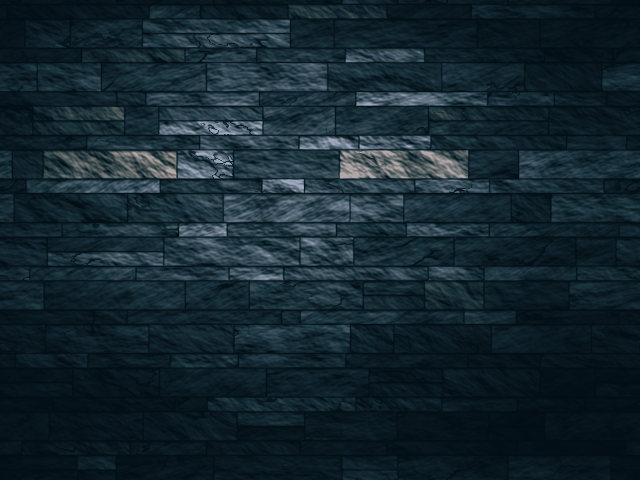
This texture is drawn by a Shadertoy shader. Its source:

```glsl
// Dark split-slate wall cladding: tall and short courses of rough stone, lit from near the centre.

const float COURSE_PAIRS = 11.0;    // one tall and one short course each
const float STONES = 7.0;           // stones along a course
const float COURSE_PHASE = 0.10;
const float ASPECT = 4.0 / 3.0;
const float JOINT_JITTER = 0.84;    // below 1, so joints keep their order
const float SPLIT_CHANCE = 0.2;     // tall stones replaced by two thin ones
const float JOINT_WIDTH = 0.0013;
const float SHADOW_DEPTH = 0.008;
const float GRAIN_FREQ = 22.0;
const float RELIEF = 5.5;
const float NOISE_PERIOD = 256.0;
const float GAIN = 0.98;
const vec2 LIGHT_CENTRE = vec2(0.45, 0.61);
const vec2 LIGHT_FLOOR = vec2(0.28, 0.17);
const vec2 LIGHT_OFFSET = vec2(0.0015, 0.0035);
const vec3 DEEP = vec3(0.008, 0.05, 0.078);
const vec3 MID = vec3(0.10, 0.20, 0.24);
const vec3 PALE = vec3(0.50, 0.55, 0.62);
const vec3 WARM = vec3(1.14, 1.0, 0.88);
const float TAU = 6.2831853;

vec2 hash2(vec2 p) {
    vec3 h = fract(p.xyx * vec3(0.1031, 0.1030, 0.0973));
    h += dot(h, h.yzx + 33.33);
    return fract((h.xx + h.yz) * h.zy);
}

float cornerSlope(vec2 cell, vec2 corner, vec2 f) {
    float angle = TAU * hash2(mod(cell + corner, NOISE_PERIOD)).x;
    return dot(vec2(cos(angle), sin(angle)), f - corner);
}

// Wrapping gradient noise
float noise(vec2 p) {
    vec2 cell = floor(p), f = p - cell;
    vec2 u = f * f * f * (f * (f * 6.0 - 15.0) + 10.0);
    vec2 e = vec2(1.0, 0.0);
    return mix(mix(cornerSlope(cell, e.yy, f), cornerSlope(cell, e.xy, f), u.x),
               mix(cornerSlope(cell, e.yx, f), cornerSlope(cell, e.xx, f), u.x), u.y);
}

// Stone surface, stretched along the cleavage direction
float slateHeight(vec2 p) {
    float sum = 0.0, amp = 0.5;
    p *= GRAIN_FREQ * vec2(0.55, 1.0);
    for (int i = 0; i < 4; i++) {
        sum += amp * noise(p);
        p = p * 2.0 + 17.3;
        amp *= 0.55;
    }
    return sum;
}

float jointAt(float index, float course) {
    return index + JOINT_JITTER * (hash2(vec2(mod(index, STONES), course + 50.0)).x - 0.5);
}

void mainImage(out vec4 fragColor, in vec2 fragCoord) {
    vec2 uv = fragCoord / iResolution.xy;
    float pixel = 1.0 / iResolution.y;

    // Course: thirds 0 to 2 are tall, 2 to 3 short
    float level = uv.y * COURSE_PAIRS + COURSE_PHASE;
    float third = fract(level) * 3.0;
    float pair = mod(floor(level), COURSE_PAIRS);
    float low = third < 2.0 ? 0.0 : 2.0;
    float high = third < 2.0 ? 2.0 : 3.0;
    float course = pair * 3.0 + low;

    // Stone between two jittered joints
    float x = uv.x * STONES + hash2(vec2(course, 9.0)).y;
    float k = floor(x);
    if (x < jointAt(k, course)) k -= 1.0;
    else if (x >= jointAt(k + 1.0, course)) k += 1.0;
    float left = jointAt(k, course), right = jointAt(k + 1.0, course);
    float column = mod(k, STONES);
    if (low < 1.0 && hash2(vec2(column, course + 130.0)).x < SPLIT_CHANCE) {
        if (third < 1.0) high = 1.0;
        else low = 1.0;
    }
    vec2 id = vec2(column, pair * 3.0 + low);
    vec2 look = hash2(id + 211.0), kind = hash2(id + 307.0);

    // Coordinates within the stone, turned to its own cleavage
    vec2 scale = vec2(ASPECT / STONES, 1.0 / (3.0 * COURSE_PAIRS));
    vec2 local = vec2(x - left, third - low) * scale;
    vec2 opposite = vec2(right - x, high - third) * scale;
    float angle = (kind.x - 0.5) * 1.3;
    mat2 turn = mat2(cos(angle), sin(angle), -sin(angle), cos(angle));
    vec2 p = turn * local + look * 5.0;

    // Chiselled relief
    float height = slateHeight(p);
    float slope = height - slateHeight(p + turn * LIGHT_OFFSET);
    float surface = max(1.0 + RELIEF * slope + 0.9 * height, 0.08);

    // Meandering cracks on some stones
    float vein = abs(noise(p * vec2(7.0, 17.0) + 1.2 * height));
    float crackMask = step(0.45, kind.y) * smoothstep(-0.1, 0.25, noise(p * 9.0 + 31.0));
    surface *= 1.0 - 0.8 * crackMask * (1.0 - smoothstep(0.01, 0.06, vein));

    // Joints and the shadow under the course above
    vec2 gap = min(local, opposite);
    float edge = min(gap.x, gap.y) + 0.0012 * height;
    float joint = smoothstep(JOINT_WIDTH - pixel, JOINT_WIDTH + pixel, edge);
    float shadow = mix(1.0 - 0.7 * look.y, 1.0, smoothstep(0.0, SHADOW_DEPTH, opposite.y));

    // Periodic pool of light
    vec2 pool = mix(LIGHT_FLOOR, vec2(1.0), 0.5 + 0.5 * cos(TAU * (uv - LIGHT_CENTRE)));
    float stone = 0.38 + 0.78 * look.x * look.x;
    float tone = GAIN * pool.x * pool.y * stone * surface * shadow * mix(0.1, 1.0, joint);

    vec3 color = mix(DEEP, MID, clamp(tone / 0.3, 0.0, 1.0));
    color = mix(color, PALE, clamp((tone - 0.3) / 0.7, 0.0, 1.3));
    color *= mix(vec3(1.0), WARM, smoothstep(0.86, 0.95, kind.x) * smoothstep(0.1, 0.5, tone));
    fragColor = vec4(clamp(color, 0.0, 1.0), 1.0);
}
```
